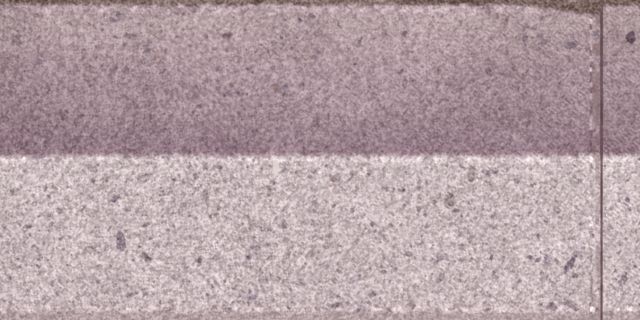
Reproduce this texture procedurally as a Shadertoy shader.

```glsl
// Weathered concrete kerb: a shaded upper face over a pale lower face, with a
// worn ridge between them and a vertical joint near the right end.
// Built from face gradients, layered value noise and cells of scattered stones.
#define RIDGE_Y 0.513
#define JOINT_X 1.880
#define TOP_Y 0.984
#define FOOT_Y 0.024
#define GRAIN_SCALE 175.0
#define GRAIN_UPPER 0.25
#define GRAIN_LOWER 0.33
#define STONE_LAYERS 4
#define STONE_TINT vec3(0.47, 0.41, 0.47)
#define SOIL_TINT vec3(0.47, 0.39, 0.37)
#define JOINT_TINT vec3(0.36, 0.26, 0.29)

float hash(vec2 p) {
    return fract(sin(dot(p, vec2(127.1, 311.7))) * 43758.5);
}

float noise(vec2 p) {
    vec2 i = floor(p), f = fract(p);
    f = f * f * (3.0 - 2.0 * f);
    return mix(mix(hash(i), hash(i + vec2(1, 0)), f.x),
               mix(hash(i + vec2(0, 1)), hash(i + vec2(1, 1)), f.x), f.y);
}

float fbm(vec2 p) {
    float sum = 0.0, amp = 0.5;
    for (int i = 0; i < 4; i++) {
        sum += amp * noise(p);
        p = p * 2.03 + 17.3;
        amp *= 0.5;
    }
    return sum / 0.9375;
}

// Coverage of a tilted ellipse with a slightly broken outline.
float stone(vec2 p, vec2 centre, vec2 radius, float angle, float soft) {
    vec2 d = p - centre;
    float c = cos(angle), s = sin(angle);
    d = vec2(c * d.x + s * d.y, c * d.y - s * d.x);
    float edge = (length(d / radius) - 1.0) * min(radius.x, radius.y);
    edge += (noise(p * 110.0) - 0.5) * 0.006;
    return 1.0 - smoothstep(-soft, soft, edge);
}

// Random stones, one candidate per cell, from coarse to fine layers.
vec3 scatterStones(vec3 col, vec2 p, float soft, float lower) {
    for (int k = 0; k < STONE_LAYERS; k++) {
        float scale = 12.0 * pow(1.55, float(k));
        vec2 id = floor(p * scale), seed = id + float(k) * 41.7;
        vec2 offset = vec2(hash(seed + 3.1), hash(seed + 7.7));
        vec2 centre = (id + 0.3 + 0.4 * offset) / scale;
        vec2 radius = vec2(0.14, 0.23) * (0.6 + 0.5 * hash(seed + 9.4)) / scale;
        float cover = stone(p, centre, radius, 3.1 * hash(seed + 5.2), soft);
        vec3 tint = mix(STONE_TINT, vec3(0.56, 0.47, 0.47), hash(seed + 6.6)) + 0.05 * lower;
        if (hash(seed + 1.9) > 0.76) tint = mix(col, vec3(0.90, 0.85, 0.84), 0.3 + 0.4 * lower);
        float present = step(0.62, hash(seed + 2.3));
        col = mix(col, tint, cover * present * (0.25 + 0.55 * hash(seed + 8.8)));
    }
    return col;
}

void mainImage(out vec4 fragColor, in vec2 fragCoord) {
    vec2 p = fragCoord / iResolution.y;
    p.x *= 2.0 * iResolution.y / iResolution.x;
    float soft = max(1.0 / iResolution.y, 0.003);
    float rough = noise(p * 75.0) - 0.5;
    float blotch = fbm(p * 9.0) - 0.5;
    float lower = 1.0 - smoothstep(-0.013, 0.013, p.y - RIDGE_Y + 0.012 * rough);

    // Broad shading of the two faces
    vec3 upperCol = mix(vec3(0.590, 0.490, 0.530), vec3(0.655, 0.565, 0.595),
                        smoothstep(0.50, 0.72, p.y));
    upperCol = mix(upperCol, vec3(0.715, 0.635, 0.650), smoothstep(0.68, 0.97, p.y));
    upperCol -= 0.045 * (1.0 - smoothstep(0.0, 0.2, p.x));
    upperCol -= 0.02 * smoothstep(1.3, 1.85, p.x);
    vec3 lowerCol = mix(vec3(0.790, 0.728, 0.738), vec3(0.800, 0.740, 0.750),
                        smoothstep(0.2, 0.5, p.y));
    vec3 col = mix(upperCol, lowerCol, lower) + 0.09 * blotch;

    // Stones, including a few large ones
    col = scatterStones(col, p, soft, lower);
    col = mix(col, STONE_TINT, 0.6 * stone(p, vec2(0.378, 0.245), vec2(0.015, 0.034), 0.1, soft));
    col = mix(col, STONE_TINT, 0.75 * stone(p, vec2(1.780, 0.172), vec2(0.011, 0.031), -0.65, soft));
    col = mix(col, vec3(0.60, 0.53, 0.53), 0.7 * stone(p, vec2(1.405, 0.372), vec2(0.018, 0.026), 0.2, soft));
    col = mix(col, vec3(0.34, 0.27, 0.32), 0.8 * stone(p, vec2(1.971, 0.882), vec2(0.014, 0.019), 0.0, soft));

    // Fine grain on a turned lattice, with darker pits
    vec2 q = mat2(0.8, 0.6, -0.6, 0.8) * p;
    float grain = 0.65 * (noise(q * GRAIN_SCALE) - 0.5) + 0.4 * (noise(p * 91.0 + 31.0) - 0.5);
    float pit = smoothstep(0.62, 0.9, noise(q * 108.0 + 57.0));
    col += grain * mix(GRAIN_UPPER, GRAIN_LOWER, lower);
    col -= pit * mix(0.05, 0.09, lower) * vec3(0.95, 1.05, 1.0);

    // Worn ridge and its pale chip
    float ridge = exp(-pow((p.y - RIDGE_Y + 0.009) / 0.012, 2.0));
    col += ridge * 0.15 * noise(vec2(p.x * 55.0, 4.0));
    vec2 chip = abs(p - vec2(0.862, 0.481)) - vec2(0.009, 0.019);
    float chipCover = 1.0 - smoothstep(-soft, soft, max(chip.x, chip.y) + 0.004 * rough);
    col = mix(col, vec3(0.89, 0.84, 0.82), 0.85 * chipCover);

    // Foot strip and pale flakes along the outer edges
    float flakes = smoothstep(0.5, 0.75, noise(p * 60.0 + 11.0));
    col += 0.10 * flakes * exp(-pow((p.y - FOOT_Y - 0.009) / 0.009, 2.0));
    vec3 footCol = vec3(0.68, 0.605, 0.615) + 0.28 * grain;
    col = mix(col, footCol, 0.8 - 0.8 * smoothstep(-0.006, 0.006, p.y - FOOT_Y - 0.012 * rough));
    float sag = 0.024 * smoothstep(1.60, 1.84, p.x) * (1.0 - step(JOINT_X, p.x));
    float topEdge = TOP_Y - sag + 0.010 * rough;
    col += 0.10 * flakes * exp(-pow((p.y - topEdge + 0.014) / 0.012, 2.0));

    // Vertical joint with a crumbling left lip
    float across = p.x - JOINT_X;
    float lip = smoothstep(-0.040, -0.030, across) * (1.0 - smoothstep(-0.004, 0.0, across));
    float crumble = smoothstep(0.3, 0.7, noise(p * vec2(90.0, 32.0)));
    col = mix(col, vec3(0.53, 0.43, 0.44), lip * crumble * mix(0.6, 0.4, lower));
    col += exp(-pow((across + 0.033) / 0.005, 2.0)) * (flakes * 0.24 - 0.08);
    float wear = 0.7 + 0.25 * noise(vec2(p.y * 30.0, 8.0));
    float joint = 1.0 - smoothstep(-soft, soft, abs(across) - mix(0.0045, 0.0035, lower));
    col = mix(col, JOINT_TINT, wear * joint);

    // Soil along the top
    vec3 soil = SOIL_TINT + 0.35 * grain + 0.2 * (noise(p * vec2(20.0, 50.0)) - 0.5);
    col = mix(col, soil, 0.9 * smoothstep(-0.008, 0.008, p.y - topEdge));
    fragColor = vec4(clamp(col, 0.0, 1.0), 1.0);
}
```
